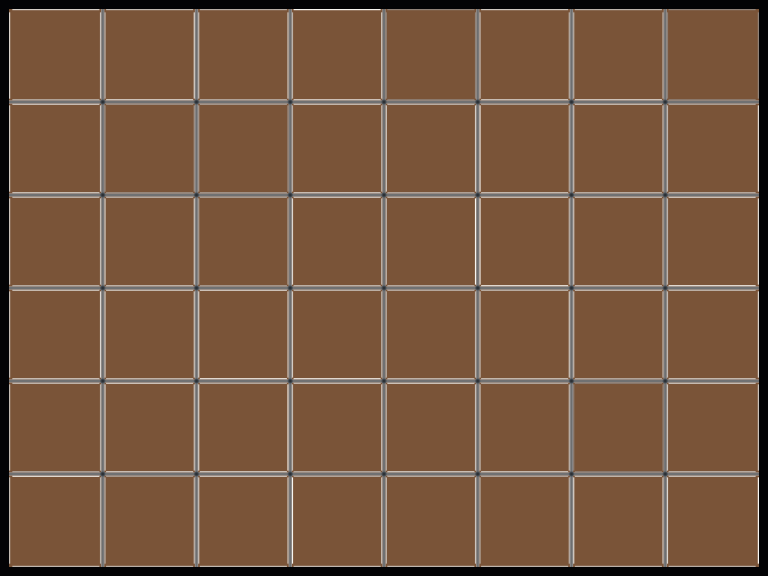
A WebGL 2 fragment shader for this pattern:

```glsl
#version 300 es
precision highp float;

uniform vec2 u_resolution;
out vec4 fragColor;

// Lengths are fractions of the canvas height
const vec2 GRID = vec2(8.0, 6.0);
const float MARGIN = 0.015625;
const float CORE = 0.0028;
const float BEVEL = 0.0021;
const float INSET = 0.0058;
const float JOINT = 0.0047;

const vec3 BACKDROP = vec3(0.01, 0.01, 0.02);
const vec3 PANE = vec3(0.48, 0.33, 0.22);
const vec3 CORE_DARK = vec3(0.43, 0.435, 0.44);
const vec3 CORE_LIGHT = vec3(0.60, 0.59, 0.59);
const vec3 BEVEL_DULL = vec3(0.52, 0.46, 0.42);
const vec3 BEVEL_BRIGHT = vec3(0.97, 0.96, 0.94);
const vec3 JOINT_DARK = vec3(0.17, 0.19, 0.21);
const vec3 JOINT_EDGE = vec3(0.34, 0.36, 0.38);

float hash(vec3 p) {
    p = fract(p * vec3(0.1031, 0.1030, 0.0973));
    p += dot(p, p.yzx + 33.33);
    return fract((p.x + p.y) * p.z);
}

// Antialiased coverage of a signed distance
float fill(float dist, float px) {
    return clamp(0.5 - dist / px, 0.0, 1.0);
}

float band(float x, float low, float high, float px) {
    return fill(max(low - x, x - high), px);
}

// Shine of one pane side: a few panes are dull, a few sides glint
float sideShine(vec2 cell, float side) {
    float pane = hash(vec3(cell, 7.0));
    float edge = hash(vec3(cell, 11.0 + 3.0 * side));
    float shine = mix(0.42, 0.82, edge) + 0.3 * step(0.93, edge);
    return min(shine, 1.0) * mix(0.12, 1.0, smoothstep(0.06, 0.18, pane));
}

// Lit strip along one side of a pane, next to the core of the bar
vec3 addBevel(vec3 color, float across, float along, float span,
              float core, float shine, float px) {
    float strip = band(across, core, core + BEVEL, px)
                * band(along, INSET, span - INSET, px);
    return mix(color, mix(BEVEL_DULL, BEVEL_BRIGHT, shine), strip);
}

// Rounded metal core, darkest on its axis
vec3 addCore(vec3 color, float across, float core, float px) {
    vec3 metal = mix(CORE_DARK, CORE_LIGHT, smoothstep(0.2, 1.0, across / CORE));
    return mix(color, metal, fill(across - core, px) * step(0.5 * CORE, core));
}

vec3 addJoint(vec3 color, float radius, float px) {
    vec3 dot_ = mix(JOINT_DARK, JOINT_EDGE, smoothstep(0.2, 1.0, radius / JOINT));
    return mix(color, dot_, fill(radius - JOINT, px));
}

void main() {
    float px = 1.0 / u_resolution.y;
    vec2 p = gl_FragCoord.xy * px;
    vec2 size = u_resolution * px;
    vec2 panel = size - 2.0 * MARGIN;
    vec2 pitch = panel / GRID;
    vec2 g = (p - MARGIN) / pitch;
    vec2 cell = clamp(floor(g), vec2(0.0), GRID - 1.0);
    vec2 local = (g - cell) * pitch;

    vec3 color = PANE;

    // Left, bottom, right and top sides of the pane
    for (int side = 0; side < 4; side++) {
        int axis = side % 2;
        bool far = side > 1;
        float across = far ? pitch[axis] - local[axis] : local[axis];
        float last = far ? GRID[axis] - 1.0 : 0.0;
        float core = abs(cell[axis] - last) < 0.5 ? 0.0 : CORE;
        float shine = sideShine(cell, float(side));
        color = addBevel(color, across, local[1 - axis], pitch[1 - axis],
                         core, shine, px);
        color = addCore(color, across, core, px);
    }

    // Solder dots at the inner crossings
    vec2 crossing = clamp(floor(g + 0.5), vec2(1.0), GRID - 1.0);
    color = addJoint(color, length((g - crossing) * pitch), px);

    // Dark surround
    vec2 outside = abs(p - 0.5 * size) - 0.5 * panel;
    color = mix(BACKDROP, color, fill(max(outside.x, outside.y), px));

    fragColor = vec4(color, 1.0);
}
```
